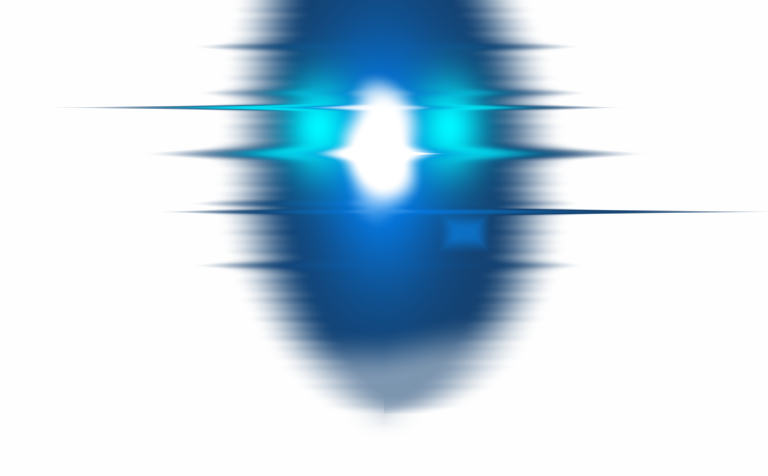
Reproduce this background procedurally as a Shadertoy shader.

```glsl
// Draws a soft navy oval with a glowing blue, cyan and white heart, crossed by thin light streaks on white.

// Streaks: height, thickness, stretch to the left, stretch to the right.
const vec4 STREAKS[7] = vec4[7](
    vec4(0.677, 0.0110, 0.45, 0.45),
    vec4(0.774, 0.0042, 1.05, 0.36),
    vec4(0.555, 0.0042, 0.36, 1.18),
    vec4(0.902, 0.0070, 0.22, 0.22),
    vec4(0.442, 0.0070, 0.24, 0.13),
    vec4(0.805, 0.0070, 0.15, 0.18),
    vec4(0.572, 0.0070, 0.16, 0.06));

float glow(vec2 p, vec2 center, vec2 radius) {
    vec2 d = (p - center) / radius;
    return exp(-dot(d, d));
}

// Each streak pulls the light outward along its own row.
float streakStretch(vec2 p) {
    float stretch = 1.0;
    for (int i = 0; i < 7; i++) {
        vec4 s = STREAKS[i];
        float d = (p.y - s.x) / s.y;
        stretch += exp(-d * d) * mix(s.z, s.w, smoothstep(-0.04, 0.04, p.x));
    }
    return stretch;
}

// Opacity of the lopsided oval, blurred sideways.
float ovalMask(vec2 p) {
    bool left = p.x < 0.0;
    bool low = p.y < 0.58;
    float power = left && low ? 1.6 : 2.0;
    float reach = low ? 0.45 : (left ? 0.82 : 0.61);
    float dy = abs(p.y - 0.58) / reach;
    float halfWidth = (left ? 0.27 : 0.305) * pow(max(1.0 - pow(dy, power), 0.0), 1.0 / power);
    halfWidth += 0.003 * sin(p.y * 310.0) + 0.003 * sin(p.y * 173.0 + 1.0);
    float side = 1.0 - smoothstep(-0.085, 0.085, abs(p.x) - halfWidth);
    float lowerBand = mix(0.55, 1.0, smoothstep(0.20, 0.31, p.y - 0.2 * max(p.x, 0.0)));
    return side * lowerBand * smoothstep(0.08, 0.17, p.y);
}

void mainImage(out vec4 fragColor, in vec2 fragCoord) {
    vec2 p = vec2(fragCoord.x - 0.5 * iResolution.x, fragCoord.y) / iResolution.y;
    vec2 q = vec2(p.x / streakStretch(p), p.y);

    // Navy body with a blue centre and two cyan lobes
    vec3 color = vec3(0.08, 0.25, 0.43);
    color = mix(color, vec3(0.0, 0.53, 1.0), glow(q, vec2(-0.005, 0.67), vec2(0.13, 0.25)));
    float lobes = glow(vec2(abs(q.x), q.y), vec2(0.137, 0.732), vec2(0.075, 0.10));
    color = mix(color, vec3(0.0, 0.96, 1.0), lobes);

    // Small soft patch
    vec2 patchEdge = abs(p - vec2(0.17, 0.512)) - vec2(0.043, 0.032);
    float patchMask = 1.0 - smoothstep(-0.025, 0.015, max(patchEdge.x, patchEdge.y));
    color = mix(color, vec3(0.04, 0.50, 0.88), 0.7 * patchMask);

    // White heart and its pointed flare
    vec2 c = (q - vec2(-0.006, 0.688)) / vec2(0.084, 0.145);
    float heart = 1.0 - smoothstep(0.55, 1.15, length(c) + 0.06 * sin(c.y * 6.0 + c.x * 2.0));
    float flare = 1.0 - abs(p.x + 0.005) / 0.14 - abs(p.y - 0.677) / 0.022;
    color = mix(color, vec3(1.0), max(heart, smoothstep(0.0, 0.4, flare)));

    fragColor = vec4(mix(vec3(0.995), color, ovalMask(q)), 1.0);
}
```
